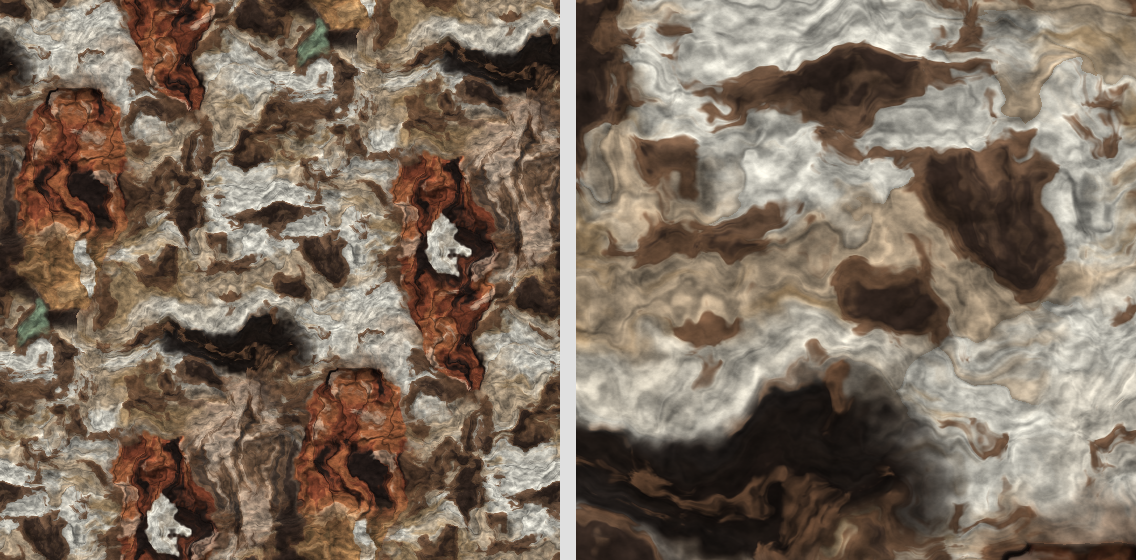
Left, the full canvas; right, a detail of the centre.
Give the GLSL for this texture, as a Shadertoy shader.

```glsl
// Weathered birch bark: pale layers with dark crust, torn open to rusty wood.
// Wrapped noise and cellular plates share a half-drop repeat: every feature
// recurs at a shift of half a canvas both ways, so all edges join.

#define PALE   vec3(0.72, 0.71, 0.67)
#define TAN    vec3(0.61, 0.54, 0.45)
#define OCHRE  vec3(0.51, 0.40, 0.26)
#define UMBER  vec3(0.34, 0.24, 0.17)
#define SOOT   vec3(0.12, 0.09, 0.08)
#define RUST   vec3(0.43, 0.22, 0.15)
#define PEACH  vec3(0.69, 0.60, 0.52)
#define RAGGED 0.11   // bend of the outlines
#define CRUST  0.55   // noise level where crust begins
#define RELIEF 2.0    // strength of the raking light
#define GRIT   0.75   // strength of the fine grain

// Wraps a cell of an n-cell lattice (even n) into the half-drop repeat
vec2 wrapCell(vec2 i, vec2 n) {
  i -= n * floor((i + 0.5) / n);
  if (i.y < 0.5 * n.y - 0.25) return i;
  i += 0.5 * n;
  return i - n * floor((i + 0.5) / n);
}

vec2 hash(vec2 i, float seed) {
  vec3 h = fract(vec3(i.xyx + seed * 17.37) * vec3(0.1031, 0.1030, 0.0973));
  h += dot(h, h.yzx + 33.33);
  return fract((h.xx + h.yz) * h.zy);
}

float corner(vec2 i, vec2 n, float seed) { return hash(wrapCell(i, n), seed).x; }

float noise(vec2 p, vec2 n, float seed) {
  vec2 x = p * n, i = floor(x), f = x - i;
  f = f * f * f * (f * (f * 6.0 - 15.0) + 10.0);
  return mix(mix(corner(i, n, seed), corner(i + vec2(1, 0), n, seed), f.x),
    mix(corner(i + vec2(0, 1), n, seed), corner(i + 1.0, n, seed), f.x), f.y);
}

float fbm(vec2 p, vec2 n, float seed) {
  float sum = 0.0, amp = 0.474;
  for (int k = 0; k < 5; k++) {
    sum += amp * noise(p, n, seed + float(k) * 3.1);
    n *= 2.0;
    amp *= 0.55;
  }
  return sum;
}

// Cellular plates: gap between the two nearest seeds, tone per plate
vec2 plates(vec2 p, vec2 n, float seed) {
  vec2 x = p * n;
  float near = 9.0, next = 9.0, tone = 0.0;
  for (int k = 0; k < 9; k++) {
    vec2 i = floor(x) + vec2(k % 3 - 1, k / 3 - 1);
    vec2 h = hash(wrapCell(i, n), seed);
    float d = length(i + 0.1 + 0.8 * h - x);
    if (d < near) { next = near; near = d; tone = h.y; }
    else next = min(next, d);
  }
  return vec2(next - near, tone);
}

// Offset to the nearest copy of a feature centred at c
vec2 local(vec2 p, vec2 c) {
  vec2 a = fract(p - c + 0.5) - 0.5, b = fract(p - c) - 0.5;
  return dot(a, a) < dot(b, b) ? a : b;
}

float blob(vec2 d, vec2 radii, float soft) {
  return 1.0 - smoothstep(1.0 - soft, 1.0 + soft, length(d / radii));
}

// Inside distance of an upright tear with a bulging middle
float tear(vec2 d, float h, float top, float belly, float foot, float lean) {
  float t = d.y / h, w = mix(foot, top, 0.5 + 0.5 * t) + belly * (1.0 - t * t);
  return min(w - abs(d.x - lean * t), h - abs(d.y));
}

void mainImage(out vec4 fragColor, in vec2 fragCoord) {
  vec2 p = fragCoord / iResolution.xy;
  vec2 warp = RAGGED * (vec2(fbm(p, vec2(10), 1.0), fbm(p, vec2(10), 2.0)) - 0.5);
  vec2 q = p + warp;

  // Shared noise layers
  float broad = fbm(q, vec2(4, 6), 3.0);
  float streak = fbm(q, vec2(10, 44), 5.0);
  float lump = fbm(q, vec2(22, 30), 7.0);
  float light = lump - fbm(q + vec2(-0.003, 0.004), vec2(22, 30), 7.0);
  float fibre = fbm(q, vec2(38, 12), 8.0);
  float grain = fbm(p, vec2(80, 110), 9.0);

  // Papery bark with stains and plates
  vec2 flake = plates(q, vec2(10, 18), 11.0);
  float layer = 0.5 * fbm(q, vec2(6, 14), 4.0) + 0.35 * streak + 0.15 * flake.y;
  vec3 col = mix(TAN, PALE, smoothstep(0.40, 0.56, layer));
  float stain = 0.6 * fbm(q, vec2(6, 8), 6.0) + 0.4 * streak;
  col = mix(col, OCHRE, 0.8 * smoothstep(0.48, 0.62, stain));
  col *= 0.8 + 0.2 * smoothstep(0.0, 0.08, flake.x);

  // Peeled strip, bright rim and dark crust
  float strip = blob(local(q, vec2(0.165, 0.92)), vec2(0.085, 0.10), 0.15);
  col = mix(col, mix(PEACH, PALE, smoothstep(0.4, 0.6, broad)), 0.8 * strip);
  float rim = blob(local(q, vec2(0.89, 0.952)), vec2(0.13, 0.024), 0.4);
  col = mix(col, PALE, 0.8 * rim);
  float crust = 0.55 * lump + 0.3 * broad + 0.15 * streak - 0.1 * max(strip, rim) - CRUST;
  col = mix(col, UMBER, 0.9 * smoothstep(-0.03, 0.02, crust));
  col = mix(col, SOOT, 0.8 * smoothstep(0.04, 0.11, crust));

  // Upright grain beside the large tear
  float side = blob(local(q, vec2(0.925, 0.67)), vec2(0.10, 0.17), 0.3);
  vec3 upright = mix(UMBER, PEACH, smoothstep(0.40, 0.56, fibre));
  col = mix(col, mix(SOOT, upright, smoothstep(0.27, 0.42, fibre)), 0.8 * side);

  // Rusty wood inside two tears
  vec2 dA = local(p + warp * vec2(1.0, 0.2), vec2(0.115, 0.645));
  vec2 dB = local(q, vec2(0.80, 0.505));
  float inA = tear(dA, 0.20, 0.045, 0.05, 0.035, 0.015);
  float inside = max(inA, tear(dB, 0.21, 0.06, 0.035, 0.02, -0.03));
  vec2 plate = plates(q, vec2(28, 14), 13.0);
  vec3 wood = mix(SOOT, RUST, smoothstep(0.32, 0.52, fibre + 0.12 * (plate.y - 0.5)));
  wood = mix(wood, vec3(0.60, 0.37, 0.23), 0.75 * smoothstep(0.52, 0.66, fibre));
  wood = mix(wood, PEACH, 0.7 * smoothstep(0.58, 0.68, 0.6 * lump + 0.4 * fibre));
  wood *= 0.6 + 0.4 * smoothstep(0.0, 0.15, plate.x);
  float inOnly = step(0.0, inA);
  wood = mix(wood, OCHRE * (0.5 + fibre), 0.75 * inOnly * smoothstep(0.02, 0.10, -dA.y));
  wood *= 1.0 - 0.6 * inOnly * smoothstep(0.17, 0.20, dA.y);
  col = mix(col, UMBER, 0.6 * smoothstep(-0.035, 0.0, inside + 0.08 * (lump - 0.5)));
  col = mix(col, wood, smoothstep(-0.003, 0.003, inside));

  // Dark seam left of the large tear, charred knot
  float seam = smoothstep(-0.04, -0.02, inA) * smoothstep(0.006, -0.01, inA);
  seam *= step(dA.x, 0.0) * smoothstep(0.17, 0.10, dA.y);
  col = mix(col, SOOT, 0.85 * seam * smoothstep(0.34, 0.50, fibre));
  float knot = blob(local(q, vec2(0.91, 0.89)), vec2(0.125, 0.046), 0.22);
  col = mix(col, mix(SOOT * 0.6, UMBER, smoothstep(0.53, 0.66, lump)), 0.93 * knot);

  // Loose pale chips and lichen
  vec2 dC = dB - vec2(0.0, 0.06);
  col = mix(col, SOOT, 0.8 * blob(dC + 0.011, vec2(0.044, 0.036), 0.2));
  float chip = max(blob(dC, vec2(0.034, 0.028), 0.08),
    blob(dA - vec2(0.022, -0.125), vec2(0.021, 0.055), 0.08));
  col = mix(col, mix(TAN, PALE, smoothstep(0.35, 0.6, lump)), chip);
  float lichen = blob(local(q, vec2(0.047, 0.415)), vec2(0.018, 0.03), 0.3);
  col = mix(col, vec3(0.44, 0.53, 0.43), 0.8 * lichen * smoothstep(0.42, 0.54, lump));

  col *= 1.0 + RELIEF * light + GRIT * (grain - 0.5);
  fragColor = vec4(clamp(col, 0.0, 1.0), 1.0);
}
```
